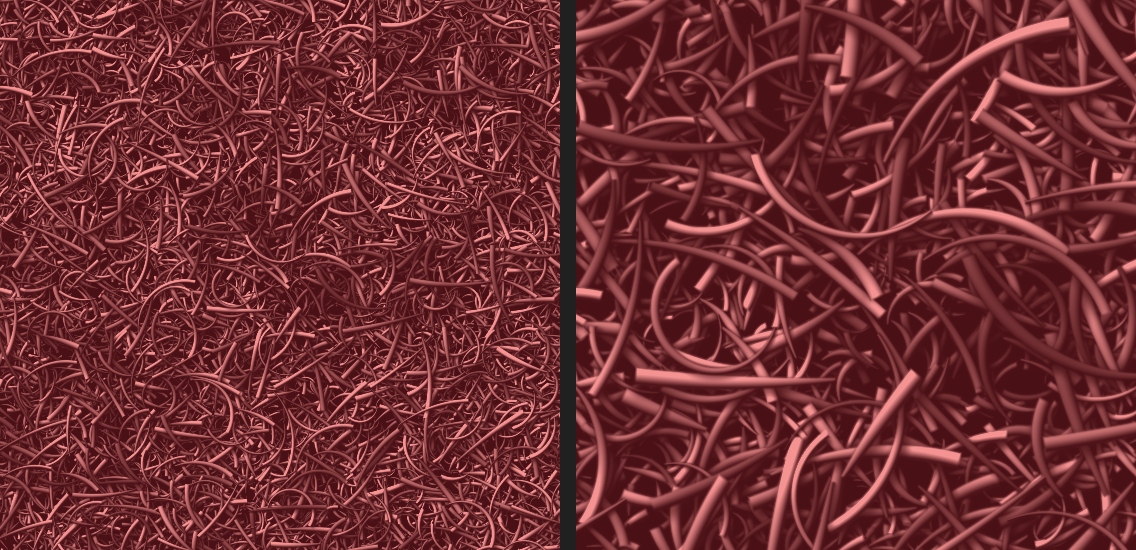
Left, the full canvas; right, a detail of the centre.
A WebGL 1 fragment shader for this texture:

```glsl
precision highp float;
// Tangled mat of curved red fibres, seen from above.
// Layers of randomly turned grids each hold one tapered arc per cell, shaded
// as a lit cylinder with a soft shadow, stacked from tiny deep bits to long strands.

uniform vec2 u_resolution;

#define LAYERS 14
#define CELL_DEEP 0.022
#define CELL_TOP 0.095
#define WIDTH_DEEP 0.0025
#define WIDTH_TOP 0.0044
#define BEND 2.0
#define EDGE 0.0013
#define SHADOW 0.62
#define GAIN 1.36
#define KEEP_DEEP 0.55
#define DARK vec3(0.285, 0.062, 0.082)
#define BRIGHT vec3(0.93, 0.55, 0.55)

const float TAU = 6.28318;
const vec3 LIGHT = vec3(-0.46, 0.60, 0.65);

vec4 hash4(vec2 cell, float seed) {
  vec4 h = fract(vec4(cell.xyx, seed) * vec4(0.1031, 0.1030, 0.0973, 0.1099));
  h += dot(h, h.wzxy + 33.33);
  return fract((h.xxyz + h.yzzw) * h.zywx);
}

mat2 rotation(float a) {
  float c = cos(a), s = sin(a);
  return mat2(c, -s, s, c);
}

// Gradient noise, about -0.7 to 0.7
float cornerSlope(vec2 corner, vec2 p) {
  float a = TAU * hash4(corner, 91.0).x;
  return dot(vec2(cos(a), sin(a)), p - corner);
}

float gradientNoise(vec2 p) {
  vec2 i = floor(p), f = p - i;
  vec2 u = f * f * f * (f * (f * 6.0 - 15.0) + 10.0);
  vec2 e = vec2(1.0, 0.0);
  return mix(mix(cornerSlope(i, p), cornerSlope(i + e, p), u.x),
             mix(cornerSlope(i + e.yx, p), cornerSlope(i + e.xx, p), u.x), u.y);
}

// Paints one fibre over the brightness below; p is relative to its middle
float paintFibre(float below, vec2 p, vec4 rnd, vec4 look, float width,
                 float edge, float tone, vec2 lightDir) {
  float halfLength = mix(0.35, 0.95, rnd.w);
  if (length(p) > halfLength + 0.5) return below;

  // Arc coordinates: across the fibre and along it
  mat2 turn = rotation(rnd.z * TAU);
  vec2 q = turn * p;
  vec2 light = turn * lightDir;
  float bend = look.x * look.x;
  float radius = 1.0 / (0.1 + BEND * bend);
  vec2 spoke = q - vec2(0.0, radius);
  float reach = max(length(spoke), 1e-4);
  float across = reach - radius;
  float along = atan(q.x, radius - q.y) * radius;
  vec2 outward = spoke / reach;

  // Tapered profile, blunt at the thick end and pointed at the other
  float t = clamp(along / halfLength * 0.5 + 0.5, 0.0, 1.0);
  float w = width * mix(0.65, 1.25, look.y) * mix(1.0, 0.6, bend);
  w *= mix(1.1, 0.3, t * t);
  float past = abs(along) - halfLength;
  float cover = 1.0 - smoothstep(-edge, edge, max(abs(across) - w, past));

  // Shadow falls on the side away from the light
  float tilt = dot(outward, light);
  float shade = 1.0 - smoothstep(0.3 * w, 3.0 * w, abs(across + tilt * w * 1.3));
  shade *= 1.0 - smoothstep(-w, w, past);
  float value = below * (1.0 - SHADOW * shade);

  // Cylinder shading, sinking into the dark towards the thin end
  float u = clamp(across / w, -1.0, 1.0);
  float lit = max(u * tilt + sqrt(1.0 - u * u) * LIGHT.z, 0.0);
  float body = tone * mix(0.4, 1.4, look.z) * mix(1.2, 0.45, t);
  return mix(value, body * (0.04 + lit * sqrt(lit)), cover);
}

void main() {
  vec2 uv = gl_FragCoord.xy / u_resolution.y;
  float edge = max(EDGE, 0.6 / u_resolution.y);
  float patches = gradientNoise(uv * 12.0) + 0.7 * gradientNoise(uv * 5.0 + 17.0);
  float clump = smoothstep(-0.45, 0.4, patches);
  float value = 0.0;

  // Deep layers first, long strands last
  for (int i = 0; i < LAYERS; i++) {
    float layer = float(i);
    float height = layer / float(LAYERS - 1);
    float cellSize = mix(CELL_DEEP, CELL_TOP, height * height);
    float width = mix(WIDTH_DEEP, WIDTH_TOP, height) / cellSize;
    float keep = mix(KEEP_DEEP, 1.0, height * height);
    float tone = GAIN * mix(mix(0.35, 1.0, clump), mix(0.75, 1.1, clump), height);
    mat2 turn = rotation(layer * 1.3 + 0.4);
    vec2 p = turn * uv / cellSize + layer * 7.31;
    vec2 lightDir = turn * LIGHT.xy;
    vec2 home = floor(p);
    for (int y = -1; y <= 1; y++) {
      for (int x = -1; x <= 1; x++) {
        vec2 cell = home + vec2(float(x), float(y));
        vec4 rnd = hash4(cell, layer + 1.7);
        vec4 look = hash4(cell, layer + 47.3);
        if (look.w > keep) continue;
        value = paintFibre(value, p - cell - rnd.xy, rnd, look, width,
                           edge / cellSize, tone, lightDir);
      }
    }
  }
  gl_FragColor = vec4(mix(DARK, BRIGHT, min(value, 1.05)), 1.0);
}
```
